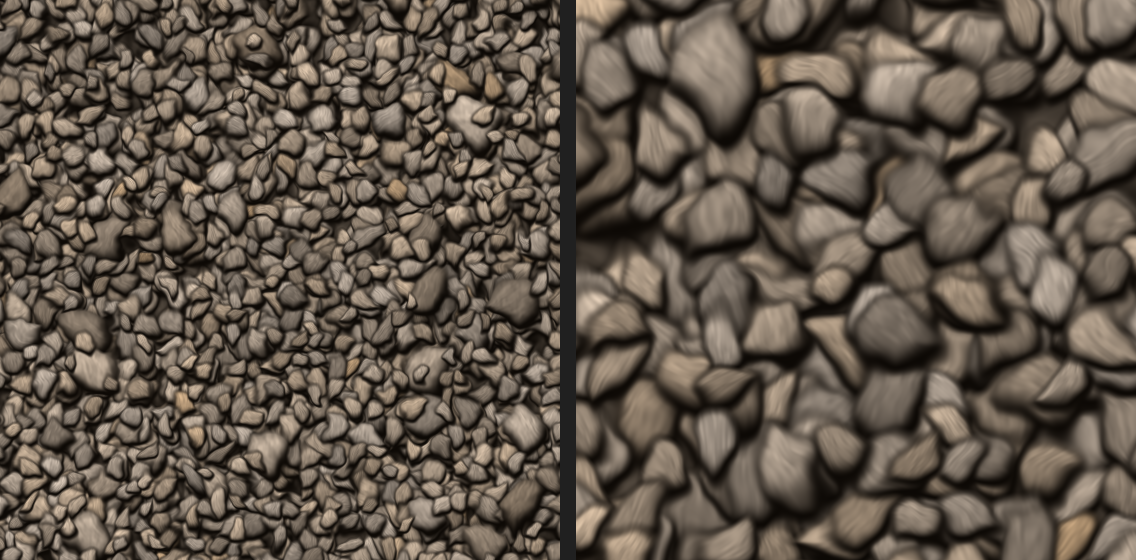
Left, the full canvas; right, a detail of the centre.
Reproduce this texture procedurally as a WebGL 1 fragment shader.

```glsl
precision highp float;
uniform vec2 u_resolution;

const vec3 SHADOW_COLOR = vec3(0.050, 0.035, 0.020);
const vec3 LIGHT_COLOR = vec3(0.715, 0.645, 0.570);
const vec3 LIGHT_DIR = vec3(-0.20, 0.62, 0.76);
const float EDGE_WIDTH = 0.0045;

vec3 hash3(vec3 p) {
  p = fract(p * vec3(0.1031, 0.1030, 0.0973));
  p += dot(p, p.yxz + 33.33);
  return fract((p.xxy + p.yxx) * p.zyx);
}

float noise(vec2 p, float seed) {
  vec2 i = floor(p);
  vec2 f = fract(p);
  f = f * f * (3.0 - 2.0 * f);
  float a = hash3(vec3(i, seed)).x;
  float b = hash3(vec3(i + vec2(1.0, 0.0), seed)).x;
  float c = hash3(vec3(i + vec2(0.0, 1.0), seed)).x;
  float d = hash3(vec3(i + 1.0, seed)).x;
  return mix(mix(a, b, f.x), mix(c, d, f.x), f.y);
}

vec2 warp(vec2 p, float frequency, float seed) {
  vec2 q = p * frequency;
  return vec2(noise(q, seed), noise(q, seed + 1.0)) - 0.5;
}

mat2 rotation(float angle) {
  float c = cos(angle);
  float s = sin(angle);
  return mat2(c, s, -s, c);
}

// Rounded polygon: xy is the outward gradient, z is 1 on the outline
vec3 pebbleShape(vec2 q, vec3 id) {
  vec2 gradient = vec2(0.0);
  float total = 0.0001;
  for (int i = 0; i < 6; i++) {
    float k = float(i);
    vec3 r = hash3(id + vec3(17.0, 31.0, 5.0 + 7.0 * k));
    float angle = 1.0472 * (k + 0.8 * r.x);
    vec2 facet = vec2(cos(angle), sin(angle)) / mix(0.68, 1.05, r.y);
    float t = max(dot(q, facet), 0.0);
    float t4 = t * t * t * t;
    total += t4 * t;
    gradient += t4 * facet;
  }
  return vec3(gradient / (length(gradient) + 0.00001), pow(total, 0.2));
}

vec3 pebbleColor(vec2 q, vec3 shape, mat2 turn, vec3 id) {
  vec3 look = hash3(id + vec3(3.0, 11.0, 53.0));
  float slope = min(shape.z * shape.z, 1.0);
  vec2 outward = shape.xy * turn;
  vec3 normal = normalize(vec3(outward * slope * 1.3, 1.0 - 0.6 * slope));
  float diffuse = smoothstep(-0.15, 1.0, dot(normal, LIGHT_DIR));
  float streak = noise(q * vec2(9.0, 3.0) + look.xy * 40.0, 9.0);
  float rim = 1.0 - 0.28 * smoothstep(0.7, 1.05, shape.z);
  float tone = diffuse * rim * mix(0.72, 1.12, look.x) * mix(0.88, 1.08, streak);
  vec3 color = mix(SHADOW_COLOR, LIGHT_COLOR, tone);
  float warmth = 0.04 * (look.y - 0.5) + 0.05 * smoothstep(0.96, 0.98, look.z);
  return color + vec3(1.0, 0.1, -1.0) * warmth * tone;
}

// Paints one jittered grid of pebbles, lower rows over upper ones
vec3 pebbleLayer(vec3 color, vec2 p, float cells, float presence, float seed) {
  vec2 grid = p * cells;
  vec2 home = floor(grid);
  for (int y = 1; y >= -1; y--) {
    for (int x = -1; x <= 1; x++) {
      vec2 cell = home + vec2(float(x), float(y));
      vec3 id = vec3(cell + 60.0, seed);
      vec3 place = hash3(id);
      vec3 form = hash3(id + vec3(41.0, 7.0, 19.0));
      if (place.z < presence) {
        float radius = mix(0.52, 0.70, form.x);
        mat2 turn = rotation((form.y - 0.5) * 2.0);
        vec2 offset = grid - cell - mix(vec2(0.15), vec2(0.85), place.xy);
        vec2 q = turn * offset / radius;
        q *= vec2(mix(1.0, 1.45, form.z), 0.92);
        vec3 shape = pebbleShape(q, id);
        if (shape.z < 1.4) {
          float edge = EDGE_WIDTH * cells / radius;
          float occlusion = 1.0 - smoothstep(0.85, 1.35, shape.z);
          float cover = 1.0 - smoothstep(1.0 - edge, 1.0 + edge, shape.z);
          color = mix(color, SHADOW_COLOR, 0.56 * occlusion);
          color = mix(color, pebbleColor(q, shape, turn, id), cover);
        }
      }
    }
  }
  return color;
}

void main() {
  vec2 p = gl_FragCoord.xy / u_resolution.y;
  vec2 bent = p + 0.017 * warp(p, 28.0, 2.0) + 0.005 * warp(p, 80.0, 5.0);

  // Two bed layers, main gravel, scattered large stones and small chips
  vec3 color = mix(SHADOW_COLOR, LIGHT_COLOR, 0.45 * noise(bent * 60.0, 61.0));
  color = pebbleLayer(color, bent + 0.53, 21.0, 1.0, 5.0);
  color = pebbleLayer(color, bent, 25.0, 1.0, 13.0);
  color = pebbleLayer(color, bent + 0.37, 23.0, 0.65, 29.0);
  color = pebbleLayer(color, bent + 0.71, 13.0, 0.10, 47.0);
  color = pebbleLayer(color, bent + 0.19, 30.0, 0.28, 71.0);

  // Fine grain and broad uneven light
  float grain = noise(p * vec2(210.0, 110.0), 83.0);
  float patches = noise(p * 6.0, 97.0);
  color *= mix(0.94, 1.06, grain) * mix(0.92, 1.08, patches);
  gl_FragColor = vec4(clamp(color, 0.0, 1.0), 1.0);
}
```
